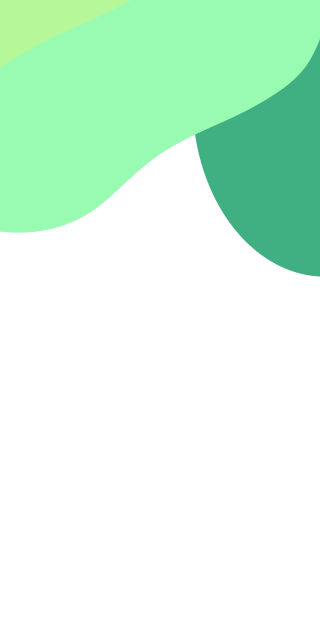
This background is drawn by a Shadertoy shader. Its source:

```glsl
// Flat layered blobs hanging from the top of a white page: a green ellipse,
// a mint wave above it and a lime corner. The waves are cubic Hermite curves
// of x; each layer is blended by its smoothed signed field.

const vec3 WHITE = vec3(1.0);
const vec3 GREEN = vec3(0.25, 0.69, 0.51);
const vec3 MINT = vec3(0.60, 0.98, 0.70);
const vec3 LIME = vec3(0.71, 0.97, 0.60);

// Knots of the mint edge: x, depth below the top, slope
const int KNOTS = 9;
const vec3 MINT_EDGE[KNOTS] = vec3[KNOTS](
    vec3(0.000, 0.724, 0.08),
    vec3(0.057, 0.727, 0.00),
    vec3(0.260, 0.677, -0.54),
    vec3(0.390, 0.573, -0.94),
    vec3(0.520, 0.469, -0.62),
    vec3(0.703, 0.378, -0.45),
    vec3(0.859, 0.294, -0.66),
    vec3(0.951, 0.2135, -1.25),
    vec3(1.000, 0.122, -2.50));

// Lime edge: a single span from the left side to the top
const vec3 LIME_START = vec3(0.000, 0.2135, -0.72);
const vec3 LIME_END = vec3(0.411, 0.000, -0.56);

// Cubic between two knots, continued straight past the last one
float hermite(vec3 a, vec3 b, float x) {
    float span = b.x - a.x;
    float t = clamp((x - a.x) / span, 0.0, 1.0);
    float s = 1.0 - t;
    float curve = s * s * ((1.0 + 2.0 * t) * a.y + t * span * a.z)
                + t * t * ((3.0 - 2.0 * t) * b.y - s * span * b.z);
    return curve + max(x - b.x, 0.0) * b.z;
}

float mintDepth(float x) {
    float depth = MINT_EDGE[0].y;
    for (int i = 0; i < KNOTS - 1; i++) {
        if (x >= MINT_EDGE[i].x) depth = hermite(MINT_EDGE[i], MINT_EDGE[i + 1], x);
    }
    return depth;
}

// Negative inside the ellipse
float ellipseField(vec2 p, vec2 center, vec2 radii) {
    return length((p - center) / radii) - 1.0;
}

// Coverage of the negative side, smoothed over about one pixel
float coverage(float field) {
    float width = max(length(vec2(dFdx(field), dFdy(field))), 1e-5);
    return clamp(0.5 - field / width, 0.0, 1.0);
}

void mainImage(out vec4 fragColor, in vec2 fragCoord) {
    // Canvas widths, measured rightwards and down from the top left
    vec2 p = vec2(fragCoord.x, iResolution.y - fragCoord.y) / iResolution.x;

    // Layers from back to front
    float green = ellipseField(p, vec2(1.0156, 0.3125), vec2(0.414, 0.552));
    float mint = p.y - mintDepth(p.x);
    float lime = p.y - hermite(LIME_START, LIME_END, p.x);

    vec3 color = mix(WHITE, GREEN, coverage(green));
    color = mix(color, MINT, coverage(mint));
    color = mix(color, LIME, coverage(lime));
    fragColor = vec4(color, 1.0);
}
```
